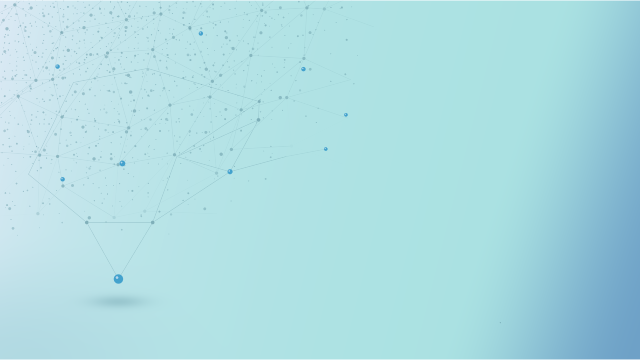
Reproduce this background procedurally as a Shadertoy shader.

```glsl
// A pale teal backdrop with a network cloud that narrows to one blue bead.
// Gradients form the backdrop; hashed cells scatter the dust and a jittered
// grid makes the faint mesh, with a few main struts and beads laid on top.

#define DUST_LAYERS 3
#define DUST_ALPHA 0.55
#define MESH_CELL 0.125
#define MESH_ALPHA 0.17
#define STRUT_ALPHA 0.36
#define STRUT_WIDTH 0.0006
#define CLOUD_CENTER vec2(0.20, 1.0)
#define CLOUD_RADII vec2(0.84, 0.69)

const vec3 TEAL = vec3(0.655, 0.882, 0.882);
const vec3 MIST = vec3(0.865, 0.915, 0.960);
const vec3 DEEP_BLUE = vec3(0.43, 0.63, 0.78);
const vec3 CORNER_TINT = vec3(0.64, 0.82, 0.86);
const vec3 SLATE = vec3(0.40, 0.60, 0.65);
const vec3 BEAD_BLUE = vec3(0.24, 0.62, 0.80);

// Main junctions, in units of the canvas height
const vec2 TIP = vec2(0.329, 0.225);
const vec2 NECK_L = vec2(0.241, 0.382);
const vec2 NECK_R = vec2(0.424, 0.382);
const vec2 WEST = vec2(0.079, 0.516);
const vec2 NORTHWEST = vec2(0.204, 0.771);
const vec2 CROWN = vec2(0.410, 0.810);
const vec2 HEART = vec2(0.491, 0.565);
const vec2 EAST = vec2(0.639, 0.523);
const vec2 EAST_TOP = vec2(0.718, 0.667);
const vec2 SHOULDER = vec2(0.720, 0.718);
const vec2 ELBOW = vec2(0.794, 0.565);
const vec2 FAR_EAST = vec2(0.905, 0.586);

vec2 hash2(vec2 cell) {
    vec3 q = fract(cell.xyx * vec3(0.1031, 0.1030, 0.0973));
    q += dot(q, q.yzx + 33.33);
    return fract((q.xx + q.yz) * q.zy);
}

// Antialiased coverage of a signed distance
float cover(float d) { return clamp(0.5 - d * iResolution.y, 0.0, 1.0); }

float disc(vec2 p, vec2 c, float r) { return cover(length(p - c) - r); }

float strut(vec2 p, vec2 a, vec2 b) {
    vec2 pa = p - a, ba = b - a;
    float t = clamp(dot(pa, ba) / dot(ba, ba), 0.0, 1.0);
    return cover(length(pa - ba * t) - STRUT_WIDTH);
}

// One at the heart of the cloud, zero at its rim
float density(vec2 p) {
    return clamp(1.0 - length((p - CLOUD_CENTER) / CLOUD_RADII), 0.0, 1.0);
}

vec3 backdrop(vec2 p) {
    float drop = 1.0 - p.y;
    vec3 col = mix(TEAL, MIST, exp(-1.9 * (p.x + 0.25 * drop)));
    col = mix(col, DEEP_BLUE, smoothstep(1.54, 2.12, p.x + 0.34 * drop));
    float corner = 1.0 - smoothstep(0.0, 1.0, length(p / vec2(0.65, 0.38)));
    return mix(col, CORNER_TINT, 0.6 * corner);
}

float dust(vec2 p) {
    float sum = 0.0, size = 0.019;
    for (int i = 0; i < DUST_LAYERS; i++) {
        vec2 cell = floor(p / size), seed = cell + 37.0 * float(i + 1);
        vec2 center = (cell + 0.15 + 0.7 * hash2(seed)) * size;
        vec2 pick = hash2(seed + 91.7);
        float shown = step(pick.x, 1.15 * density(center));
        float radius = size * mix(0.05, 0.085, pick.y);
        sum = max(sum, shown * disc(p, center, radius) * mix(0.5, 1.0, pick.y));
        size *= 1.7;
    }
    return sum;
}

vec2 meshNode(vec2 cell) { return (cell + 0.1 + 0.8 * hash2(cell + 5.3)) * MESH_CELL; }

// Jittered grid: each node links to the right, upward and across
float mesh(vec2 p) {
    float sum = 0.0;
    vec2 home = floor(p / MESH_CELL);
    for (int y = -2; y <= 1; y++)
    for (int x = -2; x <= 1; x++) {
        vec2 cell = home + vec2(x, y), a = meshNode(cell);
        float fade = smoothstep(0.02, 0.25, density(a));
        float links = max(strut(p, a, meshNode(cell + vec2(1, 0))),
                          strut(p, a, meshNode(cell + vec2(0, 1))));
        links = max(links, strut(p, a, meshNode(cell + 1.0)));
        sum = max(sum, fade * max(MESH_ALPHA * links, 0.6 * disc(p, a, 0.0045)));
    }
    return sum;
}

float frame(vec2 p) {
    float s = max(strut(p, TIP, NECK_L), strut(p, TIP, NECK_R));
    s = max(s, max(strut(p, NECK_L, NECK_R), strut(p, NECK_R, EAST)));
    s = max(s, max(strut(p, NECK_L, WEST), strut(p, WEST, NORTHWEST)));
    s = max(s, max(strut(p, NORTHWEST, CROWN), strut(p, CROWN, SHOULDER)));
    s = max(s, max(strut(p, NECK_R, HEART), strut(p, HEART, EAST)));
    s = max(s, max(strut(p, HEART, SHOULDER), strut(p, HEART, EAST_TOP)));
    s = max(s, max(strut(p, EAST, EAST_TOP), strut(p, EAST, ELBOW)));
    s = max(s, max(strut(p, SHOULDER, EAST_TOP), 0.5 * strut(p, ELBOW, FAR_EAST)));
    float hubs = max(disc(p, NECK_L, 0.005), disc(p, NECK_R, 0.005));
    hubs = max(hubs, max(disc(p, EAST_TOP, 0.005), disc(p, SHOULDER, 0.004)));
    return max(STRUT_ALPHA * s, 0.7 * hubs);
}

vec3 bead(vec3 col, vec2 p, vec2 c, float r) {
    col = mix(col, BEAD_BLUE, 0.95 * disc(p, c, r));
    return mix(col, MIST, 0.75 * disc(p, c + r * vec2(-0.3, 0.3), 0.28 * r));
}

void mainImage(out vec4 fragColor, in vec2 fragCoord) {
    vec2 p = fragCoord / iResolution.y;
    vec3 col = backdrop(p);

    // Soft shadow under the tip
    vec2 s = (p - vec2(0.329, 0.162)) / vec2(0.075, 0.017);
    col = mix(col, SLATE, 0.36 * exp(-dot(s, s)));

    // Network
    col = mix(col, SLATE, DUST_ALPHA * dust(p));
    col = mix(col, SLATE, max(mesh(p), frame(p)));

    // Blue beads
    col = bead(col, p, TIP, 0.0130);
    col = bead(col, p, vec2(0.340, 0.546), 0.008);
    col = bead(col, p, EAST, 0.007);
    col = bead(col, p, vec2(0.174, 0.502), 0.006);
    col = bead(col, p, vec2(0.160, 0.815), 0.006);
    col = bead(col, p, vec2(0.558, 0.907), 0.006);
    col = bead(col, p, vec2(0.843, 0.808), 0.006);
    col = bead(col, p, FAR_EAST, 0.005);
    col = bead(col, p, vec2(0.961, 0.681), 0.005);

    // Pale hairline along the top and bottom
    col = mix(col, vec3(0.96, 0.98, 0.99), 0.8 * cover(min(p.y, 1.0 - p.y) - 0.002));
    fragColor = vec4(col, 1.0);
}
```
